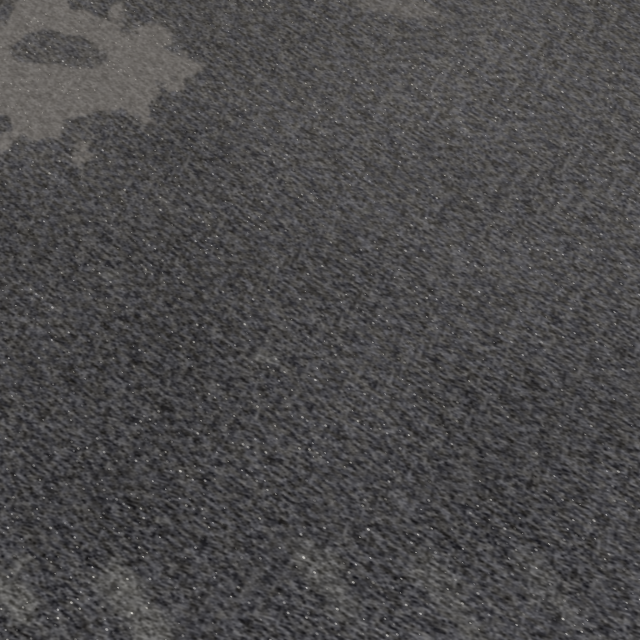
This texture is drawn by a WebGL 1 fragment shader. Its source:

```glsl
precision highp float;
// Worn asphalt seen at a slant: fine diagonal grain that shrinks with distance,
// sparse bright chips, a pale ragged stain, scattered smudges and worn streaks.
// Built from value noise, jittered cells and noise-eroded ellipses.
uniform vec2 u_resolution;

const vec3 STAIN_COLOR = vec3(0.43, 0.415, 0.40);
const vec3 STREAK_COLOR = vec3(0.40, 0.395, 0.38);
const vec3 COOL_TINT = vec3(0.99, 0.985, 1.04);
const vec3 WARM_TINT = vec3(1.03, 1.0, 0.96);
const float GRAIN_ANGLE = -0.6;
const float STREAK_ANGLE = -0.95;

float hash(vec2 p) {
  return fract(sin(dot(p, vec2(127.1, 311.7))) * 43758.5453);
}

vec2 hash2(vec2 p) {
  return vec2(hash(p), hash(p + 37.3));
}

float noise(vec2 p) {
  vec2 cell = floor(p);
  vec2 f = fract(p);
  f = f * f * (3.0 - 2.0 * f);
  float low = mix(hash(cell), hash(cell + vec2(1.0, 0.0)), f.x);
  float high = mix(hash(cell + vec2(0.0, 1.0)), hash(cell + 1.0), f.x);
  return mix(low, high, f.y);
}

float fbm(vec2 p) {
  float sum = 0.0;
  float weight = 0.53;
  for (int i = 0; i < 4; i++) {
    sum += weight * noise(p);
    p = p * 2.1 + 17.0;
    weight *= 0.5;
  }
  return sum;
}

// Coordinates along and across a direction.
vec2 turn(vec2 p, float angle) {
  vec2 dir = vec2(cos(angle), sin(angle));
  return vec2(dot(p, dir), dot(p, vec2(-dir.y, dir.x)));
}

// Ellipse whose rim is eaten away by noise.
float patchMask(vec2 p, vec2 radius, float angle, float erosion, float softness) {
  float inside = 1.0 - length(turn(p, angle) / radius) + erosion;
  return smoothstep(0.0, softness, inside);
}

// Sparse bright chips, one candidate per cell.
float chips(vec2 p, float density) {
  vec2 cell = floor(p);
  vec2 center = 0.3 + 0.4 * hash2(cell);
  float present = step(1.0 - density, hash(cell + 71.0));
  float size = mix(0.15, 0.3, hash(cell + 11.0));
  float dist = length(fract(p) - center);
  return present * (1.0 - smoothstep(size * 0.3, size, dist)) * hash(cell + 5.0);
}

// Pale worn streaks running down to the right along the lower edge.
float wornStreaks(vec2 uv, float erosion) {
  float mask = 0.0;
  for (int i = 0; i < 6; i++) {
    float k = float(i);
    float gap = step(0.5, abs(k - 2.0));
    vec2 center = vec2(0.03 + 0.168 * k, 0.055 + 0.02 * hash(vec2(k, 3.0)));
    vec2 radius = vec2(0.13, mix(0.05, 0.03, k / 5.0));
    float streak = patchMask(uv - center, radius, STREAK_ANGLE, erosion, 0.7);
    mask = max(mask, streak * gap * mix(0.85, 0.5, k / 5.0));
  }
  return mask;
}

// Small flat smudges scattered over the surface.
float smudges(vec2 uv, float erosion) {
  float mask = 0.0;
  for (int i = 0; i < 10; i++) {
    float k = float(i);
    vec2 center = vec2(fract(0.28 + 0.382 * k), 0.2 + 0.075 * k);
    center += 0.06 * (hash2(vec2(k, 9.0)) - 0.5);
    vec2 radius = vec2(mix(0.016, 0.032, hash(vec2(k, 4.0))), 0.011);
    float angle = 0.8 * (hash(vec2(k, 6.0)) - 0.6);
    float smudge = patchMask(uv - center, radius, angle, erosion, 0.7);
    mask = max(mask, smudge * mix(0.3, 0.75, hash(vec2(k, 8.0))));
  }
  return mask;
}

void main() {
  vec2 uv = gl_FragCoord.xy / u_resolution;

  // Ground plane: features get smaller towards the top.
  vec2 ground = vec2((uv.x - 0.5) * (1.0 + 0.45 * uv.y), uv.y * (1.0 + 0.25 * uv.y));
  vec2 along = turn(ground, GRAIN_ANGLE) + 2.0;
  float coarse = noise(along * vec2(110.0, 200.0)) - 0.5;
  float fine = noise(turn(along, 0.3) * vec2(200.0, 310.0)) - 0.5;
  float contrast = mix(1.15, 0.7, uv.y);
  float grain = (0.2 * coarse + 0.15 * fine) * contrast;
  float glint = chips(along * vec2(68.0, 100.0), 0.2) * 0.32 * contrast;

  // Broad tone: lighter far away, darker across the middle.
  float clouds = fbm(uv * vec2(4.0, 6.0) + 3.0) - 0.5;
  float tone = 0.267 + 0.045 * smoothstep(0.35, 1.0, uv.y) + 0.015 * uv.x + 0.08 * clouds;
  float warmth = 0.25 + 0.4 * uv.y + 1.1 * (noise(along * vec2(85.0, 130.0) + 50.0) - 0.5);
  vec3 color = tone * mix(COOL_TINT, WARM_TINT, clamp(warmth, 0.0, 1.0));

  // Pale wear and stains.
  float erosion = 1.6 * (fbm(uv * 16.0 + 8.0) - 0.5);
  float stain = patchMask(uv - vec2(0.09, 0.885), vec2(0.17, 0.125), -0.2, erosion, 0.16);
  float hole = patchMask(uv - vec2(0.08, 0.92), vec2(0.085, 0.025), 0.0, erosion, 0.3);
  float sliver = patchMask(uv - vec2(0.61, 0.99), vec2(0.1, 0.02), -0.15, erosion, 0.5);
  stain = max(stain * (1.0 - 0.8 * hole), 0.7 * sliver);
  float wear = max(wornStreaks(uv, erosion), smudges(uv, erosion));
  color = mix(color, STREAK_COLOR, 0.8 * wear);
  color = mix(color, STAIN_COLOR, 0.9 * stain);

  color += (grain + glint * vec3(1.0, 0.99, 0.94)) * (1.0 - 0.4 * stain);
  gl_FragColor = vec4(clamp(color, 0.0, 1.0), 1.0);
}
```
